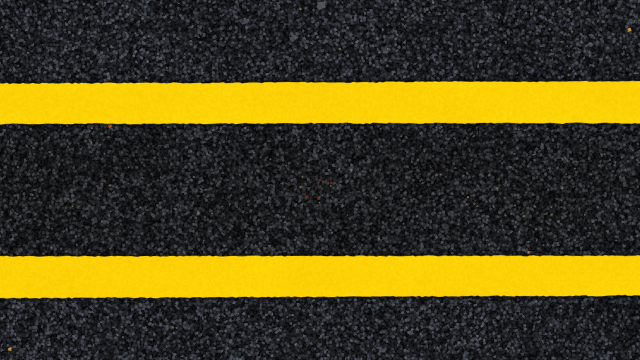
Write a Shadertoy shader that draws this texture.

```glsl
// Dark asphalt crossed by two level yellow road stripes with ragged edges.
// Cellular stones and value noise form the grain; sparse hashed flecks and a
// few soft discs add pale and rusty chips. Lengths are in canvas heights.

float hash(vec2 p) {
    vec3 q = fract(vec3(p.xyx) * 0.1031);
    q += dot(q, q.yzx + 33.33);
    return fract((q.x + q.y) * q.z);
}

vec2 hash2(vec2 p) {
    return vec2(hash(p), hash(p + 57.3));
}

float valueNoise(vec2 p) {
    vec2 i = floor(p), f = fract(p);
    f = f * f * (3.0 - 2.0 * f);
    float low = mix(hash(i), hash(i + vec2(1, 0)), f.x);
    float high = mix(hash(i + vec2(0, 1)), hash(i + vec2(1, 1)), f.x);
    return mix(low, high, f.y);
}

// x: distance to the nearest stone centre, y: random tone of that stone
vec2 stones(vec2 p) {
    vec2 cell = floor(p);
    vec2 nearest = vec2(9.0, 0.0);
    for (int j = -1; j <= 1; j++)
    for (int i = -1; i <= 1; i++) {
        vec2 id = cell + vec2(i, j);
        float d = length(id + hash2(id) - p);
        if (d < nearest.x) nearest = vec2(d, hash(id + 19.7));
    }
    return nearest;
}

float disc(vec2 p, vec2 centre, float radius, float blur) {
    float wobble = 0.6 * radius * (valueNoise(p * 260.0) - 0.5);
    return 1.0 - smoothstep(-blur, blur, length(p - centre) - radius + wobble);
}

// One random chip in a small share of the cells
float flecks(vec2 p, float density, float share, float blur) {
    vec2 id = floor(p * density);
    vec2 centre = (id + 0.2 + 0.6 * hash2(id + 8.1)) / density;
    float radius = mix(0.0015, 0.0035, hash(id + 3.7));
    return step(hash(id + 71.0), share) * disc(p, centre, radius, blur);
}

vec3 asphalt(vec2 p, float blur) {
    vec2 stone = stones(p * 115.0);
    float tone = mix(0.065, 0.25, stone.y * stone.y);
    tone *= 1.12 - 0.55 * smoothstep(0.2, 0.8, stone.x);
    tone += 0.11 * (valueNoise(p * 210.0) - 0.42);
    tone *= 0.9 + 0.2 * valueNoise(p * 9.0);

    // The lane between the stripes is slightly darker and warmer
    float lane = smoothstep(0.27, 0.33, p.y) * (1.0 - smoothstep(0.62, 0.68, p.y));
    tone *= mix(1.08, 0.96, lane);
    vec3 tint = mix(vec3(0.94, 1.0, 1.13), vec3(0.98, 1.0, 1.07), lane);
    vec3 color = max(tone, 0.025) * tint;

    color = mix(color, vec3(0.43, 0.45, 0.47), 0.7 * flecks(p, 46.0, 0.09, blur));
    float seam = exp(-pow((p.y - 0.475) / 0.045, 2.0));
    float warmShare = 0.025 + 0.07 * seam;
    return mix(color, vec3(0.58, 0.50, 0.36), 0.7 * flecks(p + 4.3, 39.0, warmShare, blur));
}

vec3 addChips(vec3 color, vec2 p, float blur) {
    const vec3 rust = vec3(0.52, 0.16, 0.08);
    const vec3 gold = vec3(0.80, 0.57, 0.25);
    const vec3 grey = vec3(0.36, 0.38, 0.41);
    // Skewed two by two cluster of rusty chips
    for (int i = 0; i < 4; i++) {
        vec2 k = vec2(i % 2, i / 2);
        vec2 centre = vec2(0.854, 0.454) + k.x * vec2(0.032, -0.006) + k.y * vec2(0.034, 0.045);
        color = mix(color, rust, 0.8 * disc(p, centre, 0.0035, blur));
    }
    color = mix(color, gold, disc(p, vec2(1.748, 0.917), 0.005, blur));
    color = mix(color, gold, disc(p, vec2(0.028, 0.030), 0.005, blur));
    color = mix(color, vec3(0.82, 0.42, 0.22), disc(p, vec2(0.306, 0.650), 0.005, blur));
    color = mix(color, vec3(0.75, 0.43, 0.20), disc(p, vec2(1.468, 0.299), 0.004, blur));
    color = mix(color, grey, 0.8 * disc(p, vec2(0.893, 0.986), 0.012, blur));
    return mix(color, grey, 0.6 * disc(p, vec2(0.815, 0.894), 0.009, blur));
}

// Signed distance inside a stripe; each edge holds its left and right height
float stripe(vec2 p, float across, vec2 lower, vec2 upper) {
    float ragged = 0.0035 * (valueNoise(p * vec2(110.0, 60.0)) - 0.5);
    ragged += 0.002 * (valueNoise(p * vec2(23.0, 9.0)) - 0.5);
    float bottom = mix(lower.x, lower.y, across);
    float top = mix(upper.x, upper.y, across);
    return min(p.y - bottom, top - p.y) + ragged;
}

vec3 paint(vec2 p) {
    vec3 color = vec3(0.99, 0.823, 0.025);
    color.g += 0.022 * (valueNoise(p * vec2(7.0, 18.0)) - 0.5);
    color += vec3(0.02, 0.035, 0.03) * (valueNoise(p * 190.0) - 0.5);
    return color;
}

void mainImage(out vec4 fragColor, in vec2 fragCoord) {
    vec2 p = fragCoord / iResolution.y;
    float across = fragCoord.x / iResolution.x;
    float blur = 0.8 / iResolution.y;

    float upper = stripe(p, across, vec2(0.656, 0.658), vec2(0.768, 0.775));
    float lower = stripe(p, across, vec2(0.172, 0.179), vec2(0.288, 0.290));
    float inside = max(upper, lower);

    vec3 color = addChips(asphalt(p, blur), p, blur);
    color *= 1.0 - 0.45 * smoothstep(-0.012, 0.0, inside);
    color = mix(color, paint(p), smoothstep(-blur, blur, inside));
    fragColor = vec4(clamp(color, 0.0, 1.0), 1.0);
}
```
